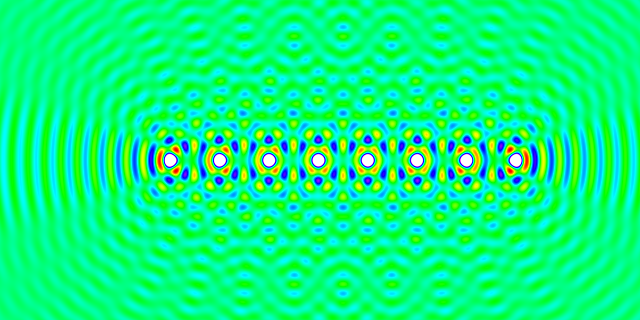
This background is drawn by a WebGL 1 fragment shader. Its source:

```glsl
precision highp float;
// Interference of a row of equal point sources, shown as a rainbow map.
// Each source adds a spherical standing wave sin(kr)/(kr); the summed
// amplitude shifts the hue around green, and the strongest peaks turn white.

uniform vec2 u_resolution;

const float TAU = 6.2831853;
const int SOURCE_COUNT = 8;
const float SPACING = 0.1535;             // in canvas heights
const float WAVELENGTH = SPACING / 3.0;   // waves add up along the row
const vec2 FIRST_SOURCE = vec2(-0.465, -0.001);

const float WHITE_HUE = 5.0 / 6.0;        // hue beyond which a peak is white
const float REST_HUE = 0.5 * WHITE_HUE;   // hue of zero amplitude
const float HUE_GAIN = 1.21;              // hue change per unit of amplitude

// Spherical standing wave, equal to 1 at its source
float standingWave(float distance, float waveNumber) {
  float phase = max(distance * waveNumber, 1e-3);
  return sin(phase) / phase;
}

// Sum of the waves from all sources in the row
float rowAmplitude(vec2 p, vec2 first, float spacing, float waveNumber) {
  float total = 0.0;
  for (int i = 0; i < SOURCE_COUNT; i++) {
    vec2 source = first + vec2(float(i) * spacing, 0.0);
    total += standingWave(length(p - source), waveNumber);
  }
  return total;
}

// Fully saturated colour of a hue in 0..1
vec3 hueColor(float hue) {
  vec3 wheel = fract(hue + vec3(0.0, 2.0, 1.0) / 3.0);
  return clamp(abs(wheel * 6.0 - 3.0) - 1.0, 0.0, 1.0);
}

// Rainbow from red to magenta, then white; softness blurs the white edge
vec3 rainbow(float hue, float whiteHue, float softness) {
  vec3 color = hueColor(clamp(hue, 0.0, whiteHue));
  float white = smoothstep(whiteHue - softness, whiteHue + softness, hue);
  return mix(color, vec3(1.0), white);
}

void main() {
  // Centred coordinates in canvas heights
  vec2 p = (gl_FragCoord.xy - 0.5 * u_resolution) / u_resolution.y;
  float waveNumber = TAU / WAVELENGTH;

  float amplitude = rowAmplitude(p, FIRST_SOURCE, SPACING, waveNumber);
  float hue = REST_HUE + HUE_GAIN * amplitude;

  // Half the hue change across one pixel at the rim of a peak
  float softness = 0.22 * HUE_GAIN * waveNumber / u_resolution.y;
  gl_FragColor = vec4(rainbow(hue, WHITE_HUE, softness), 1.0);
}
```
